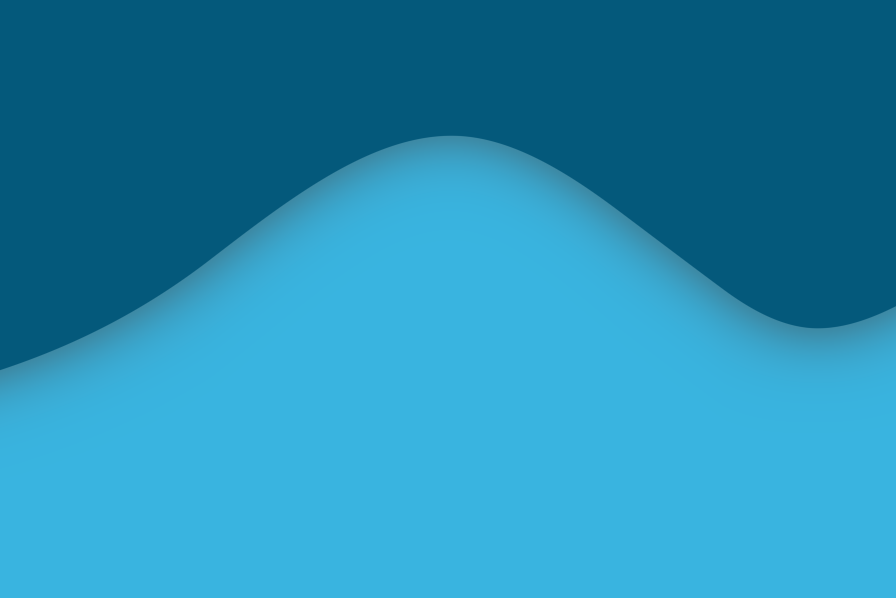
A Shadertoy shader for this background:

```glsl
// A deep blue sheet with a wavy lower edge casting a soft shadow on light blue.

const vec3 SHEET_BLUE = vec3(0.016, 0.349, 0.482);
const vec3 LIGHT_BLUE = vec3(0.224, 0.706, 0.878);
const vec3 SHADOW_GREY = vec3(0.26);
const float ASPECT = 1.5;
const int KNOTS = 7;

// Cubic between two knots, each holding (x, height, slope)
float hermite(vec3 a, vec3 b, float x) {
    float span = b.x - a.x;
    float t = clamp((x - a.x) / span, 0.0, 1.0);
    float s = 1.0 - t;
    float ends = mix(a.y, b.y, t * t * (3.0 - 2.0 * t));
    return ends + span * t * s * (a.z * s - b.z * t);
}

// Height of the wave at x
float waveHeight(float x) {
    vec3 knots[KNOTS] = vec3[KNOTS](
        vec3(0.0, 0.381, 0.33),
        vec3(0.352, 0.566, 0.77),
        vec3(0.756, 0.773, 0.0),
        vec3(1.035, 0.648, -0.75),
        vec3(1.211, 0.516, -0.74),
        vec3(1.369, 0.451, 0.0),
        vec3(1.5, 0.488, 0.5));
    float height = knots[0].y;
    for (int i = 0; i < KNOTS - 1; i++) {
        if (x >= knots[i].x) height = hermite(knots[i], knots[i + 1], x);
    }
    return height;
}

// Approximate signed distance to the wave, positive below it
float depthBelowWave(vec2 p) {
    float e = 0.004;
    float x = clamp(p.x, e, ASPECT - e);
    float slope = (waveHeight(x + e) - waveHeight(x - e)) / (2.0 * e);
    return (waveHeight(p.x) - p.y) / sqrt(1.0 + slope * slope);
}

// Shadow opacity, fading with depth
float shadowOpacity(float depth, float strength, float reach) {
    return strength * exp(-pow(max(depth, 0.0) / reach, 1.25));
}

void mainImage(out vec4 fragColor, in vec2 fragCoord) {
    vec2 p = fragCoord / iResolution.xy * vec2(ASPECT, 1.0);
    float pixel = 1.0 / iResolution.y;
    float depth = depthBelowWave(p);

    // Light area with the shadow of the sheet
    vec3 color = mix(LIGHT_BLUE, SHADOW_GREY, shadowOpacity(depth, 0.38, 0.048));

    // Sheet above the wave, with a smooth edge
    float sheet = 1.0 - smoothstep(-0.7 * pixel, 0.7 * pixel, depth);
    color = mix(color, SHEET_BLUE, sheet);

    fragColor = vec4(color, 1.0);
}
```
